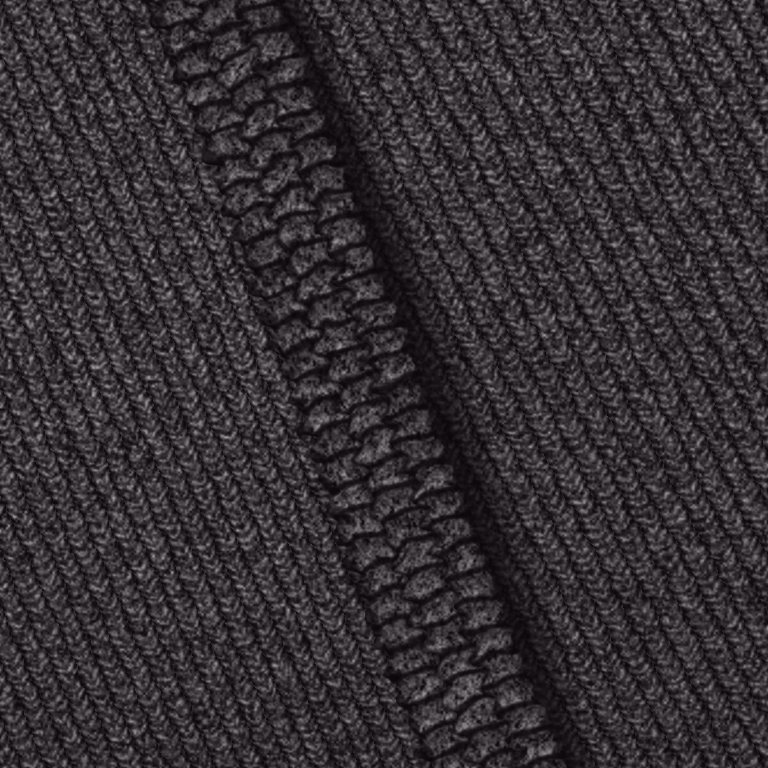
Give the GLSL for this texture, as a three.js fragment shader.

```glsl
// Dark ribbed knit fabric crossed by a diagonal overlock seam with a soft shadow.
varying vec2 vUv;

const float TAU = 6.28318;
const float SEAM_SLOPE = 0.371;

float hash(vec2 p) {
  p = fract(p * vec2(0.1031, 0.1137));
  p += dot(p, p.yx + 33.33);
  return fract((p.x + p.y) * p.x * 7.31 + p.y * 13.7);
}

float noise(vec2 p) {
  vec2 cell = floor(p), f = fract(p);
  f = f * f * (3.0 - 2.0 * f);
  float low = mix(hash(cell), hash(cell + vec2(1.0, 0.0)), f.x);
  float high = mix(hash(cell + vec2(0.0, 1.0)), hash(cell + vec2(1.0)), f.x);
  return mix(low, high, f.y);
}

// Signed fiber speckle centered on zero.
float fiberGrain(vec2 p) {
  return 0.5 * noise(p * 165.0) + 0.5 * noise(p * 330.0 + 17.0) - 0.5;
}

// Slanted ribs with a chevron of small loops on each and holes between them.
float ribKnit(vec2 p, float slope, float pitch) {
  vec2 direction = normalize(vec2(slope, 1.0));
  float wobble = 0.22 * (noise(p * 60.0) - 0.5);
  float across = (p.x - slope * p.y) / pitch + wobble;
  float along = dot(p, direction) / 0.0125 + 0.6 * noise(p * 75.0);
  float side = abs(fract(across) - 0.5);
  float ridge = 1.0 - smoothstep(0.26, 0.48, side);
  float loops = 0.5 + 0.5 * sin(TAU * (along + 1.7 * side + 0.5 * floor(across)));
  float split = 1.0 - 0.22 * exp(-side * side * 160.0);
  float relief = mix(0.04 + 0.45 * loops, 0.48 + 0.56 * loops, ridge);
  return relief * split * max(0.95 + 2.0 * fiberGrain(p), 0.15);
}

// Padded cells in three columns, bounded by curved dark stitches.
float seamStitches(vec2 p, float s, float along) {
  float wave = 0.12 * sin(TAU * along) + 0.25 * (noise(p * 60.0) - 0.5);
  float columns = clamp((s + 1.0) * 1.5 + wave, 0.0, 2.999);
  float column = floor(columns);
  float f = fract(columns);
  float row = along + 0.32 * column + 0.45 * f * (1.0 - f)
            + 0.3 * (noise(p * 45.0 + 9.0) - 0.5);
  vec2 q = abs(vec2(f, fract(row)) - 0.5) * 2.0;
  float pad = (1.0 - smoothstep(0.68, 1.0, q.x) * 0.68)
            * (1.0 - smoothstep(0.58, 0.94, q.y) * 0.84);
  float tuft = hash(vec2(column, floor(row)) + 3.0);
  float lean = mix(-0.6, 0.6, step(0.5, tuft));
  vec2 yarn = vec2(p.x + lean * p.y, p.y - lean * p.x);
  float strands = noise(yarn * vec2(230.0, 120.0)) - 0.5;
  float crown = 0.88 + 0.16 * sin(TAU * (fract(row) + 0.45));
  float fibers = 0.84 + 0.8 * strands + 1.7 * fiberGrain(p);
  return pad * crown * (0.84 + 0.2 * tuft) * max(fibers, 0.1);
}

void main() {
  vec2 p = vec2(vUv.x, 1.0 - vUv.y);

  // Seam coordinates: s runs from -1 to 1 across, along counts stitch rows.
  float halfWidth = 0.084 + 0.005 * p.y;
  float center = 0.277 + SEAM_SLOPE * p.y + 0.004 * sin(TAU * p.y);
  float s = (p.x - center) / halfWidth;
  float along = dot(p, normalize(vec2(SEAM_SLOPE, 1.0))) / 0.0375;

  // Fabric on both sides, with broad light.
  float leftSide = ribKnit(p, 0.44, 0.0315);
  float rightSide = ribKnit(p, 0.52, 0.0365);
  float midHeight = p.y - 0.5;
  float leftLight = 0.96 + 0.1 * exp(-8.0 * midHeight * midHeight) - 0.1 * p.y * p.y;
  float rightLight = 1.0 - 0.13 * p.y;
  float fabric = mix(leftSide * leftLight, rightSide * rightLight, step(0.0, s));

  // Contact shade on the left and a wide shadow on the right.
  float gap = (abs(s) - 1.0) * halfWidth;
  float shadowWidth = 0.06 + 0.03 * sin(0.5 * TAU * p.y);
  float shadowShade = mix(0.2, 1.0, smoothstep(0.0, shadowWidth, gap));
  float contactShade = mix(0.6, 1.0, smoothstep(-0.004, 0.014, gap));
  fabric *= mix(contactShade, shadowShade, step(0.0, s));

  // Raised seam with scalloped left loops and a fuzzy right border.
  float stitches = seamStitches(p, s, along);
  float rounding = 1.0 - 0.25 * smoothstep(0.65, 1.05, s);
  float leftMask = 1.0 - step(0.0, s);
  float scallop = 0.08 * sin(TAU * along + 1.0) * leftMask;
  float fuzz = 0.2 * (noise(p * 100.0) - 0.5);
  float edge = abs(s) + scallop + fuzz;
  float seam = 1.0 - smoothstep(0.98, 1.04, edge);
  float loopThread = (1.0 - smoothstep(0.02, 0.08, abs(edge - 0.97))) * leftMask;
  float loopGap = 0.35 + 0.65 * smoothstep(-0.4, 0.4, sin(TAU * along + 2.0));
  float relief = mix(fabric, stitches * rounding, seam);
  relief *= 1.0 - 0.7 * loopThread * loopGap;

  // Near-neutral charcoal with a faint violet tint.
  float level = min(0.035 + 0.31 * relief, 0.6);
  vec3 tint = vec3(0.008, -0.010, 0.007);
  gl_FragColor = vec4(max(vec3(level) + tint, 0.0), 1.0);
}
```
